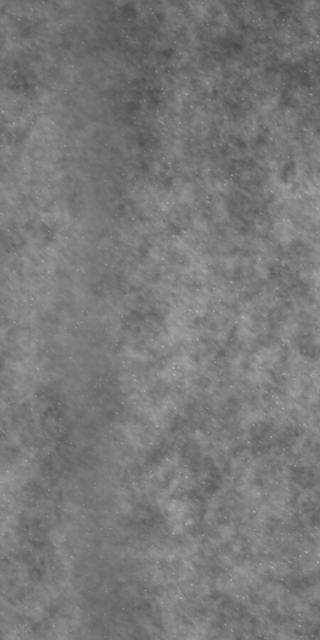
Write a Shadertoy shader that draws this texture.

```glsl
// Weathered grey stone: cloudy mottling, vertical stains, fine grain and pale specks.
#define BASE_GREY 0.472
#define STAIN_DEPTH 0.13
#define MOTTLE_DEPTH 0.18
#define PATCH_DEPTH 0.17
#define GRAIN_DEPTH 0.125
#define GRAIN_SCALE 85.0
#define SPECK_SCALE 56.0
#define SPECK_SHARE 0.24
#define SPECK_LIGHT 0.14
#define BLOT_SCALE 5.0
#define BLOT_SHARE 0.16
#define BLOT_DEPTH 0.05

vec3 hash3(vec2 p) {
    vec3 q = fract(p.xyx * vec3(0.1031, 0.1030, 0.0973));
    q += dot(q, q.yxz + 33.33);
    return fract((q.xxy + q.yzz) * q.zyx);
}

float valueNoise(vec2 p) {
    vec2 cell = floor(p), f = fract(p);
    f = f * f * (3.0 - 2.0 * f);
    float low = mix(hash3(cell).x, hash3(cell + vec2(1, 0)).x, f.x);
    float high = mix(hash3(cell + vec2(0, 1)).x, hash3(cell + vec2(1, 1)).x, f.x);
    return mix(low, high, f.y);
}

// Layered noise centred on zero
float cloud(vec2 p, int octaves) {
    float sum = 0.0, weight = 0.5;
    for (int i = 0; i < octaves; i++) {
        sum += weight * (valueNoise(p) - 0.5);
        p = mat2(0.8, 0.6, -0.6, 0.8) * p * 2.03 + 17.3;
        weight *= 0.62;
    }
    return sum;
}

float softSpot(vec2 p, vec2 centre, vec2 radius) {
    vec2 d = (p - centre) / radius;
    return exp(-dot(d, d));
}

// Small pale flecks leaning down to the right, one per chosen cell
float specks(vec2 p, float pixel) {
    vec2 g = p * SPECK_SCALE, cell = floor(g);
    vec3 rnd = hash3(cell + 211.0);
    vec3 form = hash3(cell + 57.0);
    vec2 d = fract(g) - mix(vec2(0.3), vec2(0.7), rnd.yz);
    d = mat2(0.8, 0.6, -0.6, 0.8) * d;
    d.x *= mix(0.5, 1.0, form.x);
    float radius = mix(0.09, 0.16, form.y);
    float blur = 0.06 + 0.4 * pixel * SPECK_SCALE;
    float fleck = 1.0 - smoothstep(radius - blur, radius + blur, length(d));
    return fleck * step(rnd.x, SPECK_SHARE) * mix(0.25, 1.0, form.z * form.z);
}

// Rare dark upright blots with ragged edges
float blots(vec2 p) {
    vec2 g = p * BLOT_SCALE + 0.5 * vec2(cloud(p * 22.0, 3), cloud(p * 22.0 + 40.0, 3));
    vec2 cell = floor(g);
    vec3 rnd = hash3(cell + 83.0);
    vec2 d = fract(g) - mix(vec2(0.35), vec2(0.65), rnd.yz);
    float spot = 1.0 - smoothstep(0.03, 0.16, length(d * vec2(1.0, mix(0.45, 0.9, rnd.z))));
    return spot * step(rnd.x, BLOT_SHARE);
}

void mainImage(out vec4 fragColor, in vec2 fragCoord) {
    float pixel = 1.0 / iResolution.x;
    vec2 p = fragCoord * pixel;
    float height = fragCoord.y / iResolution.y;

    // Wandering smooth upright band, where the surface is rubbed flat
    float bandX = 0.3 + 0.15 * cloud(vec2(p.y * 2.0, 4.0), 2);
    float band = exp(-pow((p.x - bandX) / 0.09, 2.0));
    float rough = mix(1.0, 0.45, band) * mix(0.85, 1.05, smoothstep(0.3, 0.55, p.x));

    // Broad tone: dark top, paler middle, long vertical stains
    float grey = BASE_GREY + 0.012 - 0.065 * smoothstep(0.6, 1.0, height);
    grey += 0.03 * softSpot(p, vec2(0.6, 1.05), vec2(0.25, 0.28));
    grey -= 0.045 * softSpot(p, vec2(0.42, 1.55), vec2(0.13, 0.3));
    grey -= 0.04 * softSpot(p, vec2(0.85, 1.85), vec2(0.13, 0.35));
    grey -= 0.025 * band * (1.0 - height);
    grey += STAIN_DEPTH * cloud(p * vec2(5.0, 1.8) + 9.0, 3);

    // Cloudy mottling, then finer patches
    vec2 warp = 0.05 * vec2(cloud(p * 9.0 + 3.0, 3), cloud(p * 9.0 + 31.0, 3));
    grey += MOTTLE_DEPTH * rough * cloud((p + warp) * vec2(9.0, 8.0) + 5.0, 4);
    grey += PATCH_DEPTH * rough * cloud((p + warp) * 27.0 + 61.0, 3);

    // Diagonal grain
    vec2 slant = mat2(0.8, 0.6, -0.6, 0.8) * p;
    grey += GRAIN_DEPTH * mix(0.3, 1.0, rough) * cloud(slant * GRAIN_SCALE * vec2(0.65, 1.0), 2);

    // Marks
    grey -= BLOT_DEPTH * blots(p);
    grey += SPECK_LIGHT * mix(0.4, 1.0, rough) * specks(p, pixel);

    fragColor = vec4(vec3(clamp(grey, 0.0, 1.0)), 1.0);
}
```
